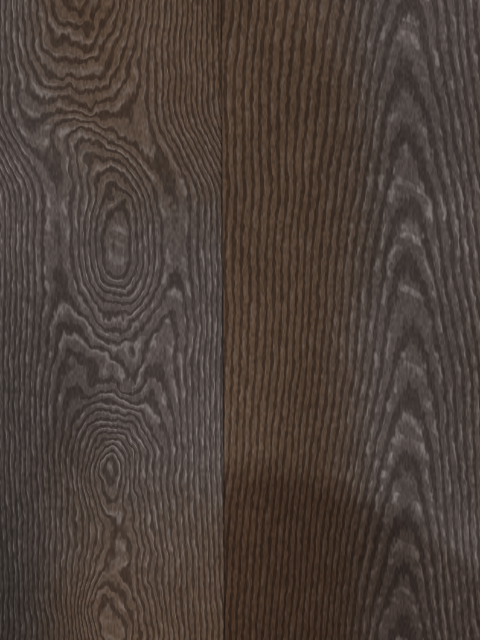
This texture is drawn by a Shadertoy shader. Its source:

```glsl
// Two dark stained oak planks with embossed cathedral grain and a soft shadow.

const vec3 GROOVE = vec3(0.225, 0.168, 0.132);
const vec3 COOL_GROOVE = vec3(0.235, 0.206, 0.196);
const vec3 BROWN = vec3(0.338, 0.264, 0.210);
const vec3 GRAY = vec3(0.322, 0.290, 0.278);
const vec3 SHEEN = vec3(0.485, 0.455, 0.445);
const float SEAM_X = 0.348;       // joint between the planks
const float SEAM_WIDTH = 0.0015;
const float LEFT_AXIS = 0.185;    // centre line of the figured grain
const float RIGHT_AXIS = 0.635;   // centre line of the arches
const float LEFT_RINGS = 122.0;   // rings per canvas height
const float RIGHT_RINGS = 88.0;
const float ARCHES = 10.5;
const float GROOVE_DEPTH = 0.88;
const float GLINT = 0.80;
const float TAU = 6.2831853;

float hash(vec2 p) {
    vec3 q = fract(vec3(p.xyx) * 0.1031);
    q += dot(q, q.yzx + 33.33);
    return fract((q.x + q.y) * q.z);
}

float noise(vec2 p) {
    vec2 i = floor(p), f = fract(p);
    f = f * f * (3.0 - 2.0 * f);
    return mix(mix(hash(i), hash(i + vec2(1, 0)), f.x),
               mix(hash(i + vec2(0, 1)), hash(i + vec2(1, 1)), f.x), f.y);
}

float fbm(vec2 p) {
    float sum = 0.0, amp = 0.5;
    for (int i = 0; i < 4; i++) {
        sum += amp * noise(p);
        p = p * 2.03 + 17.1;
        amp *= 0.5;
    }
    return sum;
}

float bell(float x, float width) {
    return exp(-x * x / (width * width));
}

// Distance from the axis, rounded off at the tip of an arch
float roundedDistance(float x, float radius) {
    return sqrt(x * x + radius * radius) - radius;
}

// Straight fine grain pinched around a waist, with wavy figure and knots
float leftRings(vec2 p) {
    float dx = p.x - LEFT_AXIS - 0.03 * (fbm(vec2(p.y * 4.0, 3.0)) - 0.5);
    dx += 0.06 * smoothstep(0.68, 0.85, p.y);
    float core = bell(dx, 0.070);
    float rings = LEFT_RINGS * roundedDistance(dx, 0.035);
    rings += 17.0 * core * bell(p.y - 0.63, 0.26);
    float calm = 1.0 - 0.7 * bell(p.y - 0.62, 0.09);
    rings += 5.0 * calm * (0.22 + core) * (fbm(p * vec2(14.0, 10.0)) - 0.5);
    for (int i = 0; i < 2; i++) {
        float k = float(i);
        vec2 d = (p - vec2(0.155 + 0.015 * k, 0.035 + 0.225 * k)) / vec2(0.035, 0.070);
        rings -= 4.0 * exp(-dot(d, d));
    }
    return rings;
}

// Tall pointed arches whose legs straighten towards the seam
float rightRings(vec2 p) {
    float dx = p.x - RIGHT_AXIS - 0.035 * (fbm(vec2(p.y * 2.5, 8.0)) - 0.5);
    float rings = RIGHT_RINGS * roundedDistance(dx, 0.050);
    rings += ARCHES * (p.y - 0.45) * bell(dx, 0.22);
    return rings + 1.8 * (fbm(p * vec2(9.0, 3.5)) - 0.5);
}

void mainImage(out vec4 fragColor, in vec2 fragCoord) {
    vec2 p = fragCoord / iResolution.y;
    float pixel = 1.0 / iResolution.y;
    float seam = p.x - SEAM_X + 0.006 * (p.y - 0.5);
    float right = smoothstep(-pixel, pixel, seam);

    // Ring phase, roughened by fine fibres
    float ringsL = leftRings(p), ringsR = rightRings(p);
    float widthL = fwidth(ringsL), widthR = fwidth(ringsR);
    float rings = seam > 0.0 ? ringsR : ringsL;
    float ringWidth = seam > 0.0 ? widthR : widthL;
    float rough = noise(p * vec2(260.0, 90.0)) - 0.5;
    float phase = TAU * (rings + 0.24 * rough);
    float ridge = smoothstep(0.05, 0.62, 0.5 + 0.5 * cos(phase));
    float crest = pow(0.5 + 0.5 * cos(phase - 0.9), 3.0);
    float blur = smoothstep(0.40, 0.90, ringWidth);
    ridge = mix(ridge, 0.6, blur);
    crest = mix(crest, 0.3, blur);

    // Cool reflections against warm stain
    float cloud = fbm(p * vec2(4.0, 2.8) + 4.0) - 0.47;
    float glossL = 0.20 + 0.75 * bell(p.y - 0.47, 0.24) + 0.4 * bell(p.x, 0.09);
    float glossR = 0.12 + 0.80 * bell(p.x - RIGHT_AXIS - 0.03, 0.14);
    float gloss = smoothstep(0.10, 0.85, mix(glossL, glossR, right) + 0.8 * cloud);
    vec3 body = mix(BROWN, GRAY, gloss);
    vec3 groove = mix(GROOVE, COOL_GROOVE, gloss);
    vec3 col = mix(groove, body, 1.0 - GROOVE_DEPTH * (1.0 - ridge));

    // Broken glints that run along the crests, brightest on two arches
    float flare = bell(p.y - 0.64, 0.06) + bell(p.y - 0.25, 0.06);
    flare *= right * bell(p.x - RIGHT_AXIS, 0.06);
    float streak = noise(vec2(rings * 3.0, p.y * 85.0 + p.x * 40.0));
    float glint = smoothstep(0.35, 0.85, streak) * crest;
    col = mix(col, SHEEN, min(GLINT * glint * (0.30 + 0.60 * gloss + 0.6 * flare), 1.0));

    // Fine fibres and uneven light
    col *= 1.0 + 0.24 * (noise(p * vec2(420.0, 170.0)) - 0.5);
    col *= 1.0 + 0.50 * cloud;

    // Shadow across the foot, dim left corner and the joint
    float edge = 0.275 - 1.0 * (p.x - 0.35) * (p.x - 0.35);
    float shade = (1.0 - smoothstep(edge - 0.035, edge + 0.02, p.y)) * right;
    col *= mix(vec3(1.0), vec3(0.82, 0.77, 0.74), shade);
    col *= 1.0 - 0.32 * bell(p.x, 0.09) * (1.0 - smoothstep(0.05, 0.35, p.y));
    col *= 1.0 - 0.35 * (1.0 - smoothstep(0.0, SEAM_WIDTH + pixel, abs(seam)));
    fragColor = vec4(col, 1.0);
}
```
